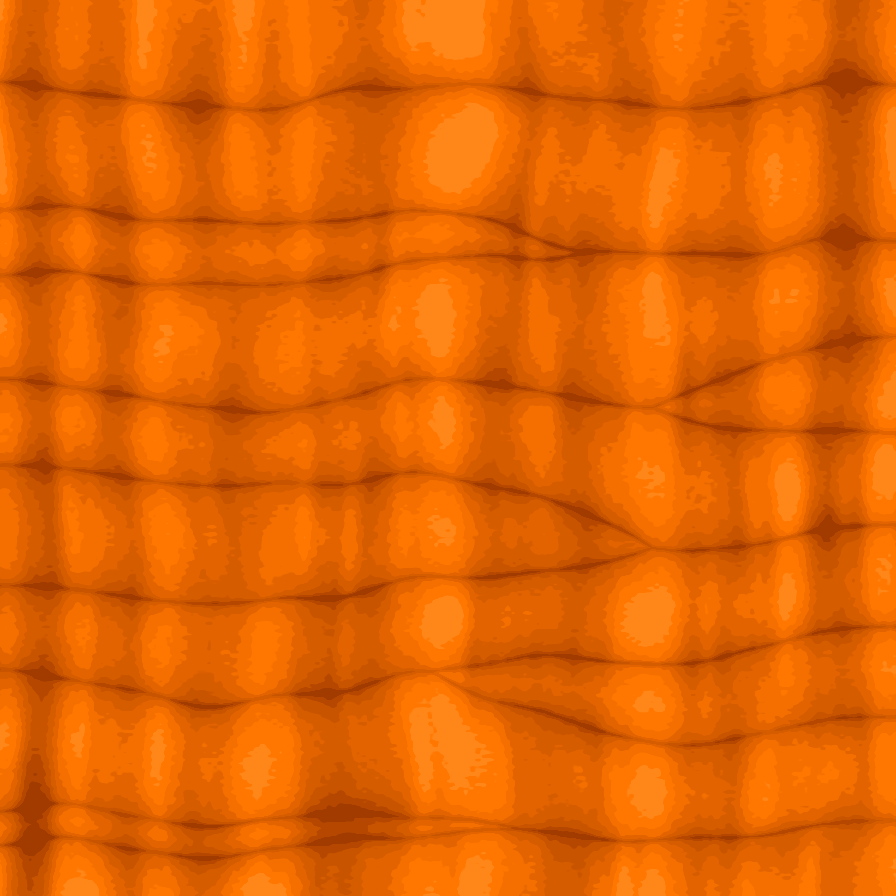
This texture is drawn by a WebGL 2 fragment shader. Its source:

```glsl
#version 300 es
precision highp float;
precision highp int;
// Orange pleated cloth: wavy, forking horizontal creases over soft vertical streaks.

uniform vec2 u_resolution;
out vec4 fragColor;

const float PI = 3.14159;

// Creases, in canvas heights measured from the top
const int   TRUNKS = 6;
const float FIRST_LEVEL = 0.10;
const float LEVEL_STEP = 0.166;
const float LEVEL_JITTER = 0.02;
const float FORK_SPREAD = 0.068;
const float FORK_LENGTH = 0.13;
const float SWELL = 0.019;
const float WIGGLE = 0.013;

// Shading, in palette steps
const float BASE_TONE = 5.4;
const float HALO_DEPTH = 3.2;
const float HALO_WIDTH = 0.022;
const float LINE_DEPTH = 1.4;
const float LINE_WIDTH = 0.0028;
const float BROAD_BANDS = 1.25;
const float STREAKS = 3.0;
const float FINE_STREAKS = 1.7;
const float MOTTLE = 1.2;
const float GRAIN = 0.6;
const float STEP_SOFTNESS = 0.12;

const vec3 PALETTE[8] = vec3[8](
    vec3(0.63, 0.23, 0.00), vec3(0.71, 0.28, 0.00),
    vec3(0.79, 0.33, 0.00), vec3(0.84, 0.36, 0.00),
    vec3(0.89, 0.39, 0.00), vec3(0.955, 0.435, 0.00),
    vec3(1.00, 0.465, 0.00), vec3(1.00, 0.53, 0.10));

float hash(vec2 cell) {
    uvec2 q = uvec2(ivec2(cell)) * uvec2(1597334673u, 3812015801u);
    uint n = (q.x ^ q.y) * 1597334673u;
    n = (n ^ (n >> 15)) * 2246822519u;
    n ^= n >> 13;
    return float(n >> 8) / 16777216.0;
}

float noise(vec2 p) {
    vec2 cell = floor(p), f = fract(p);
    f = f * f * (3.0 - 2.0 * f);
    float low = mix(hash(cell), hash(cell + vec2(1, 0)), f.x);
    float high = mix(hash(cell + vec2(0, 1)), hash(cell + vec2(1, 1)), f.x);
    return mix(low, high, f.y);
}

// Vertical distance to the nearest crease; each trunk opens into two branches,
// to the right and to the left in turn.
float creaseDistance(vec2 p) {
    float nearest = 1.0;
    for (int i = 0; i < TRUNKS; i++) {
        float t = float(i);
        float side = (i % 2 == 0) ? 1.0 : -1.0;
        float fork = 0.6 + 0.3 * (hash(vec2(t, 31)) - 0.5);
        float swell = SWELL * mix(0.4, 1.0, hash(vec2(t, 47)));
        float level = FIRST_LEVEL + LEVEL_STEP * t
                    + LEVEL_JITTER * (hash(vec2(t, 59)) - 0.5)
                    - swell * cos(4.0 * PI * (p.x - 0.5))
                    + WIGGLE * (noise(vec2(p.x * 13.0, t * 7.0 + 80.0)) - 0.5);
        float past = max(side * (p.x - fork), 0.0);
        float gap = FORK_SPREAD * sin(PI * t / 5.5) * (1.0 - exp(-past / FORK_LENGTH));
        nearest = min(nearest, abs(abs(p.y - level) - gap));
    }
    return nearest;
}

// Vertical light and dark streaks that bend a little along their length
float streakTone(vec2 p) {
    float x = p.x + 0.022 * (noise(vec2(p.x * 5.0, p.y * 8.0) + 10.0) - 0.5);
    float phase = 7.0 * x + 0.55 * sin(2.0 * PI * x) + 0.5 * sin(PI * x);
    float tone = BROAD_BANDS * cos(2.0 * PI * phase);
    tone += STREAKS * (noise(vec2(x * 26.0 + 5.0, p.y * 2.0 + 20.0)) - 0.5);
    tone += FINE_STREAKS * (noise(vec2(x * 56.0 + 9.0, p.y * 7.0 + 40.0)) - 0.5);
    return tone;
}

// Flat palette steps with narrow smoothed borders
vec3 steppedColour(float tone) {
    float v = clamp(tone, 0.0, 7.0);
    int index = min(int(v), 6);
    float blend = smoothstep(1.0 - STEP_SOFTNESS, 1.0, v - float(index));
    return mix(PALETTE[index], PALETTE[index + 1], blend);
}

void main() {
    vec2 uv = gl_FragCoord.xy / u_resolution;
    vec2 p = vec2(uv.x, 1.0 - uv.y);

    float d = creaseDistance(p);
    float lineStrength = mix(0.5, 1.2, noise(vec2(p.x * 18.0, p.y * 12.0) + 70.0));
    float tone = BASE_TONE + streakTone(p);
    tone -= HALO_DEPTH * exp(-d / HALO_WIDTH);
    tone -= LINE_DEPTH * lineStrength * exp(-pow(d / LINE_WIDTH, 2.0));

    // Cloudy variation and ragged step borders
    tone += MOTTLE * (noise(p * vec2(14.0, 22.0) + 100.0) - 0.5);
    tone += GRAIN * (noise(p * vec2(150.0, 250.0) + 200.0) - 0.5);

    fragColor = vec4(steppedColour(tone), 1.0);
}
```
